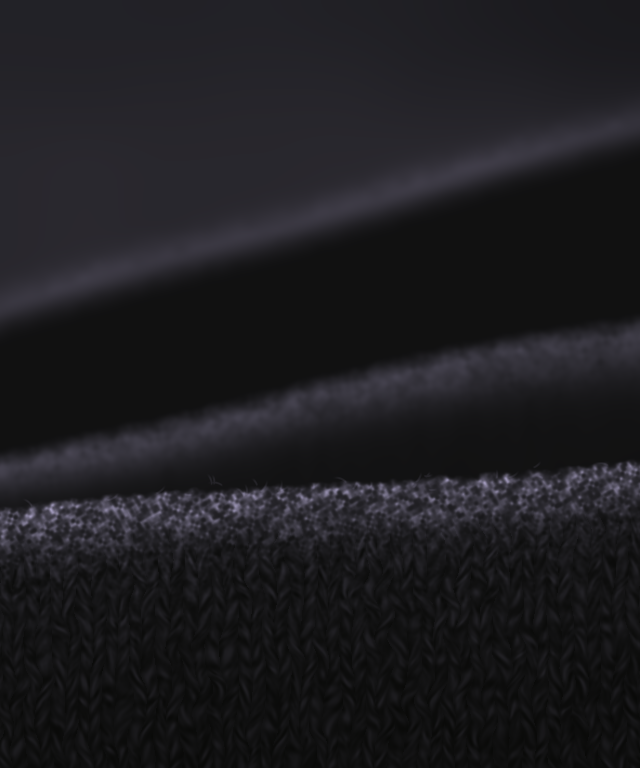
This texture is drawn by a Shadertoy shader. Its source:

```glsl
// Dark knitted cloth in three overlapping folds, from blurred far to sharp near.
// Each fold is a height curve with a soft lit crest fading into shade; the near
// fold adds V-shaped stitches, woolly grain and a few loose fibres.

const vec3 SHADE = vec3(0.066, 0.066, 0.068);
const vec3 LILAC = vec3(0.158, 0.150, 0.186);   // light added on a full crest
const vec3 BACK_TOP = vec3(0.132, 0.130, 0.150);
const vec3 BACK_LOW = vec3(0.160, 0.154, 0.178);
const float STITCH_WIDTH = 0.034;
const float STITCH_HEIGHT = 0.025;
const float STITCH_GAIN = 0.20;
const float GRAIN_GAIN = 1.75;
const int FIBRES = 28;
const float TAU = 6.2831853;

float hash(vec2 p) {
    vec3 q = fract(p.xyx * vec3(0.1031, 0.1030, 0.0973));
    q += dot(q, q.yzx + 33.33);
    return fract((q.x + q.y) * q.z);
}

float noise(vec2 p) {
    vec2 i = floor(p), f = fract(p);
    f = f * f * (3.0 - 2.0 * f);
    return mix(mix(hash(i), hash(i + vec2(1, 0)), f.x),
               mix(hash(i + vec2(0, 1)), hash(i + vec2(1, 1)), f.x), f.y);
}

float bell(float d, float width) {
    return exp(-d * d / (width * width));
}

// Crest heights across the canvas
float farCrest(float x) {
    return 0.603 + 0.241 * x + 0.002 * sin(TAU * 1.5 * x);
}

float midCrest(float x) {
    return 0.403 + 0.176 * x + 0.008 * sin(0.5 * TAU * x) - 0.006 * sin(TAU * x);
}

float nearCrest(float x) {
    return 0.336 + 0.062 * x + 0.004 * sin(TAU * x);
}

// Raised legs of knit stitches, centred on zero
float knit(vec2 p) {
    p.x += 0.014 * (noise(p * vec2(22.0, 35.0)) - 0.5);
    p.y += 0.012 * (noise(p * 40.0 + 5.0) - 0.5);
    float column = p.x / STITCH_WIDTH;
    float side = fract(column) - 0.5;
    float arm = abs(side) * 2.0;
    float row = p.y / STITCH_HEIGHT + 0.9 * arm + 0.35 * hash(vec2(floor(column), 7.0));
    float leg = 0.5 + 0.5 * cos(TAU * row);
    float rib = smoothstep(0.0, 0.35, arm) * smoothstep(1.0, 0.6, arm);
    float strand = noise(vec2(p.x * 190.0 + sign(side) * p.y * 95.0, p.y * 85.0));
    return leg * rib * (0.25 + strand) + 1.1 * strand - 0.72;
}

// Short curved hairs standing off the near crest
float looseFibres(vec2 p, float aspect, float pixel) {
    float cover = 0.0;
    for (int i = 0; i < FIBRES; i++) {
        float id = float(i);
        float x = hash(vec2(id, 1.3));
        vec2 root = vec2(x * aspect, nearCrest(x) - 0.012 + 0.02 * hash(vec2(id, 4.1)));
        float angle = TAU * 0.5 * hash(vec2(id, 2.7));
        vec2 dir = vec2(cos(angle), sin(angle));
        vec2 q = p - root;
        float along = dot(q, dir);
        float reach = 0.010 + 0.012 * hash(vec2(id, 9.2));
        float off = abs(dot(q, vec2(-dir.y, dir.x)) - 25.0 * along * (along - reach));
        float body = smoothstep(0.0, 0.003, along) * smoothstep(reach, reach * 0.5, along);
        cover = max(cover, body * (1.0 - smoothstep(0.0002, 0.001 + pixel, off)));
    }
    return cover;
}

void mainImage(out vec4 fragColor, in vec2 fragCoord) {
    vec2 uv = fragCoord / iResolution.xy;
    float aspect = iResolution.x / iResolution.y;
    vec2 p = vec2(uv.x * aspect, uv.y);
    float blotch = noise(p * 9.0) - 0.5;
    float fuzz = noise(p * 55.0) - 0.5;
    float grain = noise(mat2(0.8, 0.6, -0.6, 0.8) * p * 120.0) - 0.5;
    float fine = noise(mat2(0.9, -0.5, 0.5, 0.9) * p * 215.0 + 17.0) - 0.5;

    // Blurred backdrop, dimmer at the upper right
    vec3 color = mix(BACK_LOW, BACK_TOP, smoothstep(0.76, 1.0, uv.y));
    color *= 1.0 - 0.22 * smoothstep(0.45, 1.0, uv.x) * smoothstep(0.78, 0.95, uv.y);
    color *= 1.0 + 0.05 * blotch;

    // Far fold: wide glow dropping into shade
    float d = farCrest(uv.x) - uv.y + 0.003 * fuzz;
    color += LILAC * (0.47 + 0.10 * blotch + 0.10 * fuzz) * bell(d - 0.005, 0.027);
    color = mix(color, SHADE, smoothstep(-0.002, 0.056, d));

    // Middle fold: softer focus, lit band widening to the right
    d = midCrest(uv.x) - uv.y + 0.004 * fuzz + 0.002 * grain;
    float glow = bell(max(d - 0.012, 0.0), mix(0.034, 0.052, uv.x));
    glow *= 0.95 + 0.30 * blotch + 0.40 * fuzz + 0.30 * grain;
    float ribs = noise(vec2(p.x * 55.0, p.y * 18.0)) - 0.5;
    glow += (0.20 + 0.16 * ribs) * exp(-max(d, 0.0) / 0.07);
    color = mix(color, SHADE + LILAC * glow, smoothstep(-0.015, 0.016, d));

    // Near fold: crisp woolly crest above ribs of stitches
    d = nearCrest(uv.x) - uv.y + 0.004 * fuzz + 0.005 * grain;
    float depth = max(d, 0.0);
    float crest = bell(max(depth - 0.010, 0.0), 0.050);
    float light = 0.92 * crest + 0.25 * exp(-depth / 0.10);
    float wool = 0.8 * grain + 0.9 * fine + 0.35 * fuzz;
    light *= max(1.0 + GRAIN_GAIN * wool + 1.2 * wool * wool, 0.05);
    float stitches = knit(vec2(p.x, nearCrest(uv.x) - uv.y));
    light += STITCH_GAIN * stitches * smoothstep(0.02, 0.09, depth) * (1.0 + 1.3 * exp(-depth / 0.12));
    light -= 0.05 * smoothstep(0.15, 0.34, depth);
    color = mix(color, SHADE + LILAC * light, smoothstep(-0.006, 0.007, d));
    color += LILAC * 0.4 * looseFibres(p, aspect, 1.0 / iResolution.y);

    fragColor = vec4(clamp(color, 0.0, 1.0), 1.0);
}
```
